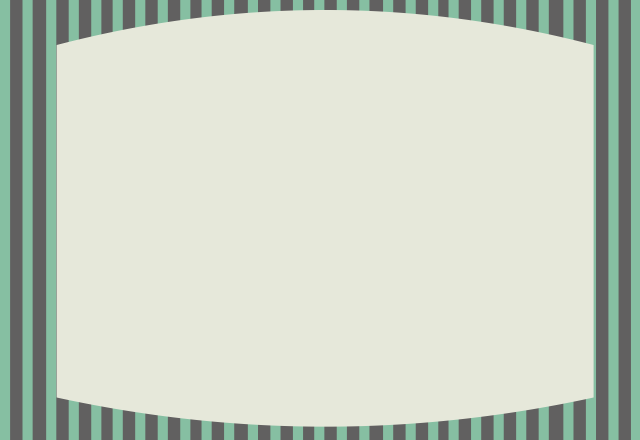
Reproduce this background procedurally as a Shadertoy shader.

```glsl
// A cream panel with bowed top and bottom edges over green and grey vertical stripes.
// Stripes repeat by cell, with a few runs nudged sideways for a hand-set rhythm;
// the panel is bounded by two straight sides and two parabolas.

// Smooth coverage of the interval [lo, hi], with an edge of the given width
float band(float v, float lo, float hi, float edge) {
    return clamp((v - lo) / edge + 0.5, 0.0, 1.0)
         * clamp((hi - v) / edge + 0.5, 0.0, 1.0);
}

// 1 for stripe indices from first up to, but not including, last
float run(float index, float first, float last) {
    return step(first, index) - step(last, index);
}

// Green coverage of the striped backdrop
float greenStripes(float x, float pixel) {
    float s = x * 28.4 - 0.9985;
    float index = floor(s + 0.26);
    float shift = 0.05 * run(index, 1.0, 4.0)
                - 0.055 * (run(index, 8.0, 10.0) + run(index, 13.0, 16.0))
                - 0.095 * run(index, 19.0, 24.0);
    return band(s - index - shift, 0.0, 0.45, pixel * 28.4);
}

// Coverage of the bowed panel
float panel(vec2 uv, vec2 pixel) {
    float u = (uv.x - 0.508) / 0.4195;
    float top = 0.9773 - 0.0796 * u * u;
    float bottom = 0.0303 + 0.0663 * u * u;
    return band(uv.x, 0.0885, 0.9275, pixel.x)
         * band(uv.y, bottom, top, pixel.y);
}

void mainImage(out vec4 fragColor, in vec2 fragCoord) {
    vec2 pixel = 1.0 / iResolution.xy;
    vec2 uv = fragCoord * pixel;

    vec3 grey = vec3(0.38, 0.375, 0.375);
    vec3 green = vec3(0.525, 0.75, 0.635);
    vec3 cream = vec3(0.9, 0.91, 0.855);

    // Stripes first, panel on top
    vec3 color = mix(grey, green, greenStripes(uv.x, pixel.x));
    color = mix(color, cream, panel(uv, pixel));
    fragColor = vec4(color, 1.0);
}
```
